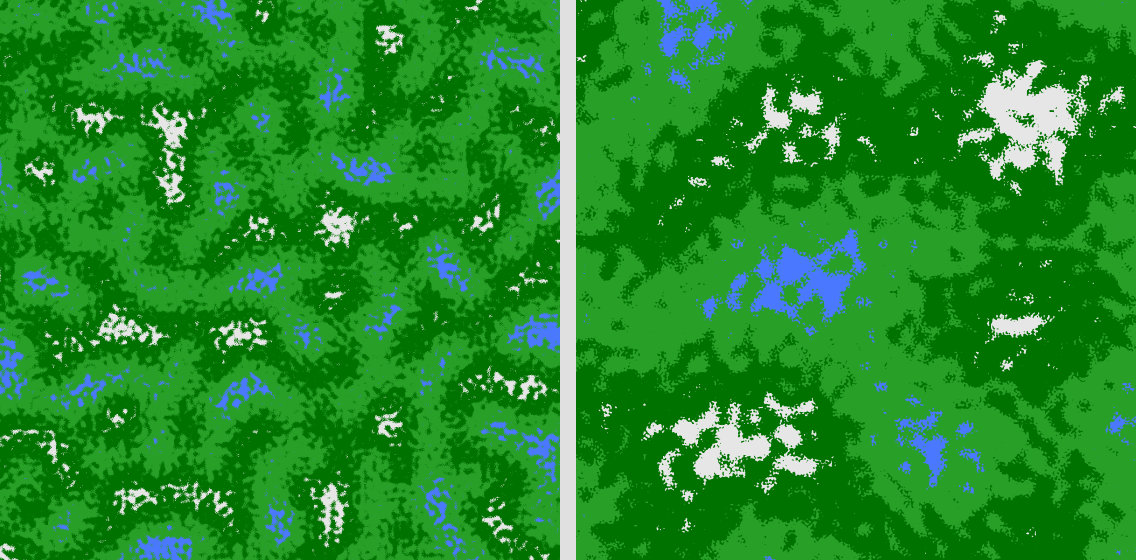
Left: the whole. Right: its middle third, enlarged.
Give the GLSL for this texture, as a WebGL 1 fragment shader.

```glsl
precision highp float;

uniform vec2 u_resolution;

#define LAND_CELLS 10.4
#define RAGGED_CELLS 82.0
#define SPECKLE_CELLS 640.0
#define RAGGED_AMOUNT 0.45
#define SPECKLE_AMOUNT 0.2
#define WATER_LEVEL -0.425
#define FOREST_LEVEL 0.0
#define SNOW_LEVEL 0.435
#define EDGE 0.008
#define SAMPLES 3

const vec3 WATER = vec3(0.29, 0.47, 1.0);
const vec3 GRASS = vec3(0.157, 0.627, 0.157);
const vec3 FOREST = vec3(0.0, 0.447, 0.0);
const vec3 SNOW = vec3(0.9);

float hash(vec2 cell) {
    vec3 p = fract(cell.xyx * vec3(0.1031, 0.1030, 0.0973));
    p += dot(p, p.yzx + 33.33);
    return fract((p.x + p.y) * p.z);
}

// Slope contribution of one lattice corner with a random unit gradient
float corner(vec2 cell, vec2 offset) {
    float angle = 6.28318 * hash(cell);
    return dot(vec2(cos(angle), sin(angle)), offset);
}

float gradientNoise(vec2 p) {
    vec2 cell = floor(p);
    vec2 f = p - cell;
    vec2 fade = f * f * f * (f * (f * 6.0 - 15.0) + 10.0);
    vec2 right = vec2(1.0, 0.0);
    vec2 up = vec2(0.0, 1.0);
    float low = mix(corner(cell, f), corner(cell + right, f - right), fade.x);
    float high = mix(corner(cell + up, f - up), corner(cell + 1.0, f - 1.0), fade.x);
    return mix(low, high, fade.y);
}

// Broad hills, ragged outlines and fine speckle
float terrainHeight(vec2 uv) {
    return gradientNoise(uv * LAND_CELLS + 57.3)
         + RAGGED_AMOUNT * gradientNoise(uv * RAGGED_CELLS + 141.7)
         + SPECKLE_AMOUNT * gradientNoise(uv * SPECKLE_CELLS + 313.1);
}

float above(float level, float height) {
    return smoothstep(level - EDGE, level + EDGE, height);
}

// Flat colour bands from low to high ground
vec3 terrainColor(float height) {
    vec3 color = mix(WATER, GRASS, above(WATER_LEVEL, height));
    color = mix(color, FOREST, above(FOREST_LEVEL, height));
    return mix(color, SNOW, above(SNOW_LEVEL, height));
}

void main() {
    // Average a grid of samples inside the pixel for smooth edges
    vec3 sum = vec3(0.0);
    float count = float(SAMPLES);
    for (int j = 0; j < SAMPLES; j++) {
        for (int i = 0; i < SAMPLES; i++) {
            vec2 offset = (vec2(float(i), float(j)) + 0.5) / count - 0.5;
            vec2 uv = (gl_FragCoord.xy + offset) / u_resolution.y;
            sum += terrainColor(terrainHeight(uv));
        }
    }
    gl_FragColor = vec4(sum / (count * count), 1.0);
}
```
